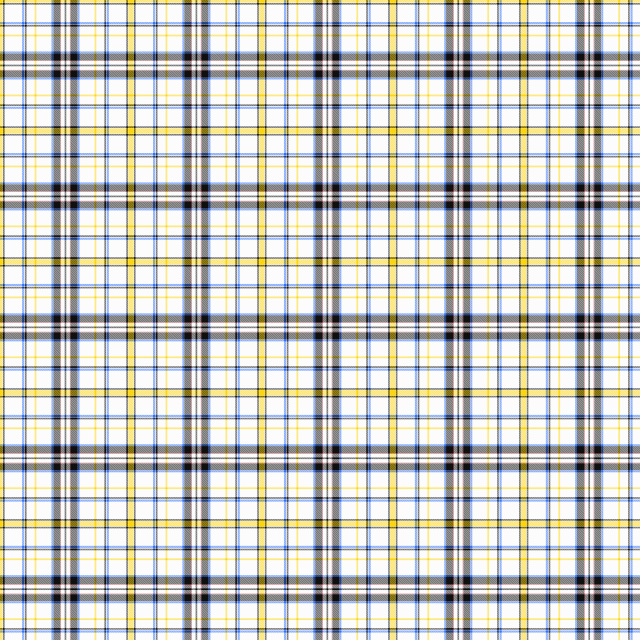
This pattern is drawn by a WebGL 1 fragment shader. Its source:

```glsl
precision highp float;
// Tartan cloth: one mirrored stripe sequence colours both the warp and the weft,
// and a fine diagonal twill decides which of the two threads lies on top.
// Stripes and twill are box-filtered analytically over the pixel footprint.

uniform vec2 u_resolution;

const float REPEATS = 4.888;      // setts across the canvas
const float SETT = 236.0;         // threads in one full sett
const float TWILL_PERIOD = 4.0;   // two threads over, two under

const vec3 WHITE  = vec3(0.99, 0.99, 0.99);
const vec3 BLACK  = vec3(0.06, 0.06, 0.06);
const vec3 BLUE   = vec3(0.20, 0.45, 0.98);
const vec3 YELLOW = vec3(0.99, 0.84, 0.05);
const vec3 RED    = vec3(0.78, 0.12, 0.18);

// Share of a footprint of the given width, centred on x, lying in [lo, hi].
float band(float x, float lo, float hi, float width) {
  float overlap = min(hi, x + 0.5 * width) - max(lo, x - 0.5 * width);
  return clamp(overlap / width, 0.0, 1.0);
}

vec3 stripe(vec3 base, vec3 dye, float x, float lo, float hi, float width) {
  return mix(base, dye, band(x, lo, hi, width));
}

// Thread colour at a position in threads; the sett mirrors about its middle.
vec3 settColor(float thread, float width) {
  float d = abs(fract(thread / SETT) - 0.5) * SETT;
  vec3 c = WHITE;
  // Dark centre: thin line, then a red-edged bar with a blue border
  c = stripe(c, BLACK, d, -1.5, 1.5, width);
  c = stripe(c, RED, d, 8.0, 9.2, width);
  c = stripe(c, BLACK, d, 9.2, 22.0, width);
  c = stripe(c, BLUE, d, 22.0, 25.3, width);
  // Fine lines on the white ground
  c = stripe(c, YELLOW, d, 52.4, 55.6, width);
  c = stripe(c, BLACK, d, 70.1, 73.1, width);
  c = stripe(c, BLUE, d, 74.4, 78.2, width);
  // Yellow bar guarded by black, closing at the mirror point
  c = stripe(c, BLACK, d, 109.6, 112.6, width);
  c = stripe(c, YELLOW, d, 113.2, 0.5 * SETT + width, width);
  return c;
}

// Running integral of a unit-period square wave with half duty.
float squareIntegral(float x) {
  return 0.5 * floor(x) + min(fract(x), 0.5);
}

float twill(float diagonal, float width) {
  float halfWidth = 0.5 * width;
  return (squareIntegral(diagonal + halfWidth)
        - squareIntegral(diagonal - halfWidth)) / width;
}

void main() {
  vec2 uv = gl_FragCoord.xy / u_resolution;
  float threadsAcross = REPEATS * SETT;
  vec2 thread = vec2(uv.x, 1.0 - uv.y) * threadsAcross;
  vec2 footprint = threadsAcross / u_resolution;

  vec3 warp = settColor(thread.x, footprint.x);
  vec3 weft = settColor(thread.y, footprint.y);

  // The diagonal crosses the footprint in both directions
  float weave = twill((thread.x - thread.y) / TWILL_PERIOD,
                      (footprint.x + footprint.y) / TWILL_PERIOD);
  gl_FragColor = vec4(mix(warp, weft, weave), 1.0);
}
```
